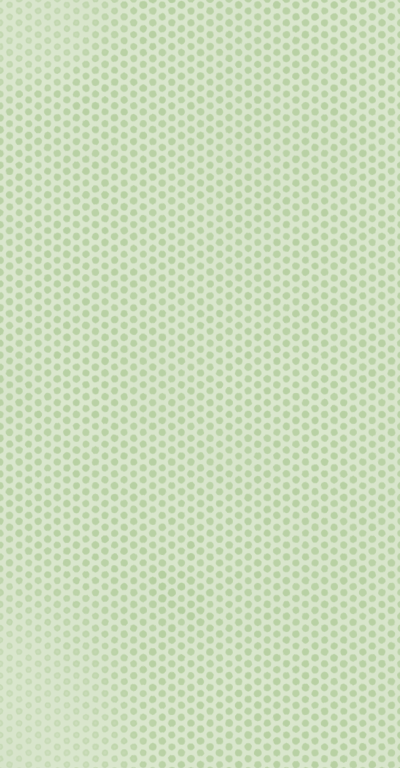
This pattern is drawn by a WebGL 2 fragment shader. Its source:

```glsl
#version 300 es
precision highp float;
// Pale green halftone: staggered columns of soft round dots.
// Each dot takes a hashed size and tone; the dots fade towards the left
// corners, where their centres wear thin, and darken in a few worn patches.

uniform vec2 u_resolution;
out vec4 fragColor;

float hash(vec2 p) {
  p = fract(p * vec2(0.1031, 0.1137));
  p += dot(p, p.yx + 33.33);
  return fract((p.x + p.y) * p.x * 17.0);
}

float noise(vec2 p) {
  vec2 i = floor(p), f = fract(p);
  f = f * f * (3.0 - 2.0 * f);
  return mix(mix(hash(i), hash(i + vec2(1, 0)), f.x),
             mix(hash(i + vec2(0, 1)), hash(i + vec2(1, 1)), f.x), f.y);
}

// Soft elliptical blot, 1 at its centre and 0 outside
float blot(vec2 p, vec2 centre, vec2 size) {
  return 1.0 - smoothstep(0.3, 1.0, length((p - centre) / size));
}

void main() {
  vec2 uv = gl_FragCoord.xy / u_resolution;

  // Nearest dot: 41.9 columns across, 64.7 dots down, alternate columns shifted
  vec2 grid = vec2(uv.x * 41.9, (1.0 - uv.y) * 64.7);
  float column = floor(grid.x + 0.5);
  float shift = 0.92 - 0.5 * mod(column, 2.0);
  float row = floor(grid.y - shift + 0.5);
  vec2 id = vec2(column, row);
  vec2 offset = (grid - vec2(column, row + shift)) * vec2(0.80, 1.0);

  // Fade at the left corners, stronger patches at the top and lower middle
  float fade = 0.75 * blot(uv, vec2(0.0, 0.0), vec2(0.45, 0.32))
             + 0.55 * blot(uv, vec2(0.0, 1.0), vec2(0.42, 0.16));
  float patches = blot(uv, vec2(0.38, 1.0), vec2(0.12, 0.02))
                + blot(uv, vec2(0.45, 0.24), vec2(0.10, 0.10));
  patches *= step(0.4, hash(id + 71.0));

  // Dot with a slightly ragged edge
  float radius = 0.305 + 0.03 * (hash(id + 5.0) - 0.5) - 0.05 * fade + 0.03 * patches;
  float ragged = 0.05 * (noise(grid * 6.0) - 0.5);
  float dist = length(offset) + ragged;
  float soft = max(0.085, 0.7 * 64.7 / u_resolution.y);
  float dot_mask = 1.0 - smoothstep(radius - soft, radius + soft, dist);

  // Tone per dot, with worn centres where the print fades
  float tone = 1.0 - 0.55 * fade + 0.10 * (hash(id + 19.0) - 0.5) + 0.12 * patches;
  tone *= 1.0 - 0.5 * fade * (1.0 - smoothstep(0.05, 0.2, dist));

  vec3 paper = vec3(0.85, 0.90, 0.80) + 0.012 * (noise(uv * vec2(5.0, 10.0)) - 0.5);
  vec3 ink = vec3(0.725, 0.82, 0.645);
  fragColor = vec4(mix(paper, ink, dot_mask * tone), 1.0);
}
```
